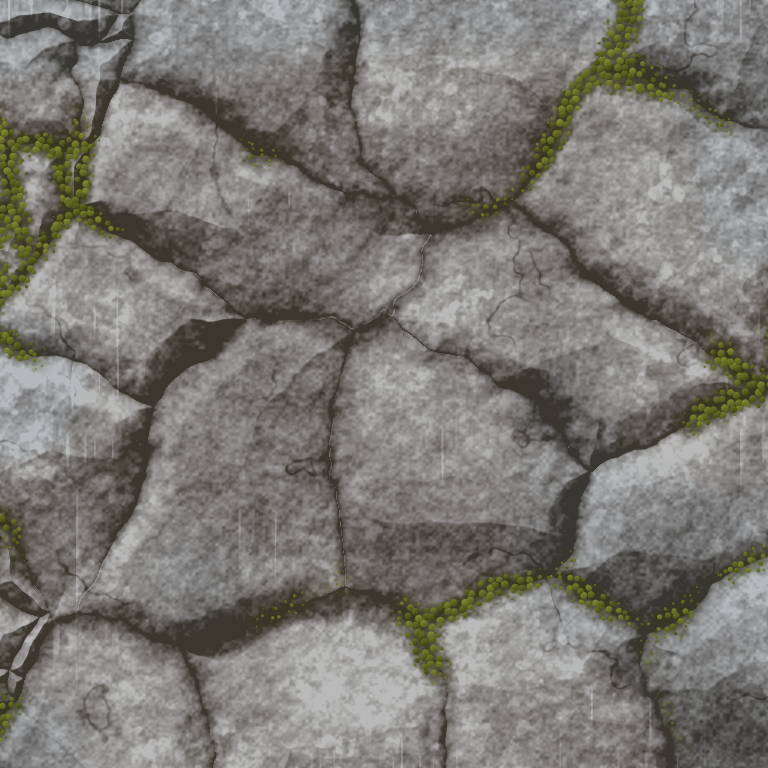
Give the GLSL for this texture, as a WebGL 2 fragment shader.

```glsl
#version 300 es
precision highp float;

uniform vec2 u_resolution;
out vec4 fragColor;

float hash(vec2 p) {
    return fract(sin(dot(p, vec2(127.1, 311.7))) * 43758.5);
}

vec2 hash2(vec2 p) {
    return vec2(hash(p), hash(p + vec2(37.2, 71.9)));
}

float noise(vec2 p) {
    vec2 i = floor(p), f = fract(p);
    f = f * f * (3.0 - 2.0 * f);
    return mix(mix(hash(i), hash(i + vec2(1, 0)), f.x),
               mix(hash(i + vec2(0, 1)), hash(i + vec2(1, 1)), f.x), f.y);
}

float fbm(vec2 p, int octaves) {
    float sum = 0.0, total = 0.0, amp = 0.5;
    for (int i = 0; i < octaves; i++) {
        sum += amp * noise(p);
        total += amp;
        amp *= 0.5;
        p = mat2(1.6, 1.2, -1.2, 1.6) * p + 5.3;
    }
    return sum / total;
}

vec2 toSeed(vec2 cell, vec2 p, float jitter) {
    return cell + 0.5 + jitter * (hash2(cell) - 0.5) - p;
}

// x: distance to border, yz: offset from seed, w: cell id
vec4 voronoi(vec2 p, float jitter) {
    vec2 home = floor(p), nearest = vec2(9.0), owner = home;
    for (int y = -1; y <= 1; y++)
    for (int x = -1; x <= 1; x++) {
        vec2 cell = home + vec2(x, y);
        vec2 d = toSeed(cell, p, jitter);
        if (dot(d, d) < dot(nearest, nearest)) { nearest = d; owner = cell; }
    }
    float edge = 9.0;
    for (int y = -2; y <= 2; y++)
    for (int x = -2; x <= 2; x++) {
        if (x == 0 && y == 0) continue;
        vec2 d = toSeed(owner + vec2(x, y), p, jitter);
        edge = min(edge, dot(0.5 * (nearest + d), normalize(d - nearest)));
    }
    return vec4(edge, -nearest, hash(owner + 3.7));
}

// Large boulders, some of them broken into small stones
vec4 stones(vec2 uv, float bigScale, float smallScale) {
    vec2 warp = vec2(fbm(uv * 5.0, 5), fbm(uv * 5.0 + 17.0, 5)) - 0.5;
    vec2 q = uv + 0.13 * warp;
    vec4 big = voronoi(q * bigScale + 2.3, 0.85);
    big.xyz /= bigScale;
    if (big.w > 0.3) return big;
    vec4 small = voronoi(q * smallScale, 0.85);
    small.xyz /= smallScale;
    small.x = min(small.x, big.x);
    return small;
}

// Chiselled planes around a tilted top
float facets(vec2 r, float id) {
    float h = 0.04 + dot(r, 0.5 * (hash2(vec2(id, 9.1)) - 0.5));
    for (int i = 0; i < 4; i++) {
        vec2 rnd = hash2(vec2(id * 31.0, float(i)));
        float angle = 1.5708 * (float(i) + rnd.x);
        float slope = mix(0.25, 0.75, rnd.y);
        h = min(h, 0.04 + 0.045 * rnd.x - slope * dot(r, vec2(cos(angle), sin(angle))));
    }
    return h;
}

float height(vec2 uv, vec4 stone) {
    float bevel = smoothstep(-0.01, 0.045, stone.x);
    return bevel * (0.03 + facets(stone.yz, stone.w)) + 0.05 * fbm(uv * 9.0, 6);
}

vec3 rockColor(float tone) {
    vec3 dark = vec3(0.23, 0.215, 0.18);
    vec3 middle = vec3(0.475, 0.46, 0.445);
    vec3 light = vec3(0.68, 0.68, 0.675);
    return tone < 0.5 ? mix(dark, middle, tone * 2.0) : mix(middle, light, tone * 2.0 - 1.0);
}

void main() {
    vec2 uv = gl_FragCoord.xy / min(u_resolution.x, u_resolution.y);
    vec4 stone = stones(uv, 3.4, 8.5);

    // Light from the upper left
    vec2 toLight = 0.003 * normalize(vec2(-0.4, 0.9));
    vec4 lit = stones(uv + toLight, 3.4, 8.5);
    float slope = (height(uv, stone) - height(uv + toLight, lit)) / 0.003;
    float tone = 0.63 + 0.36 * clamp(slope, -1.1, 1.1);

    // Weathering, grain and pale lichen
    float patches = fbm(uv * 7.0 + 40.0, 4);
    float grain = 0.6 * noise(uv * 230.0) + 0.4 * noise(uv * 110.0 + 8.0);
    tone += 0.6 * (patches - 0.5) + 0.5 * (grain - 0.5);
    tone += 0.25 * smoothstep(0.56, 0.72, fbm(uv * 60.0, 3)) * smoothstep(0.4, 0.6, patches);

    // Joints and hairline cracks
    float joint = max(stone.x, 0.0);
    float depth = mix(0.5, 1.0, noise(uv * 9.0 + 3.0));
    tone -= depth * (0.55 * exp(-joint / 0.005) + 0.35 * exp(-joint / 0.022));
    float vein = abs(fbm(uv * 6.0 + 60.0, 5) - 0.5);
    tone -= 0.3 * (1.0 - smoothstep(0.0, 0.014, vein)) * smoothstep(0.45, 0.65, noise(uv * 8.0 + 21.0));

    // Thin mineral streaks running down
    float streak = smoothstep(0.82, 0.97, noise(vec2(uv.x * 170.0, uv.y * 12.0)));
    tone += 0.3 * streak * smoothstep(0.68, 0.8, noise(uv * vec2(9.0, 7.0) + 90.0));
    vec3 color = rockColor(clamp(tone, 0.0, 1.1));
    color += vec3(-0.012, 0.0, 0.016) * smoothstep(0.5, 0.7, noise(uv * 4.0 + 11.0));

    // Moss cushions gathered in the joints
    float damp = smoothstep(0.48, 0.66, fbm(uv * 5.0 + 130.0, 3));
    float cover = damp * (1.0 - smoothstep(0.007, 0.027, joint + 0.012 * (grain - 0.5)));
    vec4 cushion = voronoi(uv * 95.0, 0.8);
    float radius = 0.5 * cover;
    float moss = smoothstep(0.1, 0.3, cover)
               * (1.0 - smoothstep(radius - 0.12, radius + 0.08, length(cushion.yz)));
    float glow = clamp(0.45 + 0.7 * dot(cushion.yz, vec2(-0.4, 0.9)) + 0.5 * (cushion.w - 0.5), 0.0, 1.0);
    color = mix(color, vec3(0.21, 0.21, 0.1), 0.65 * cover);
    color = mix(color, mix(vec3(0.25, 0.28, 0.08), vec3(0.52, 0.56, 0.2), glow), moss);

    fragColor = vec4(color, 1.0);
}
```
